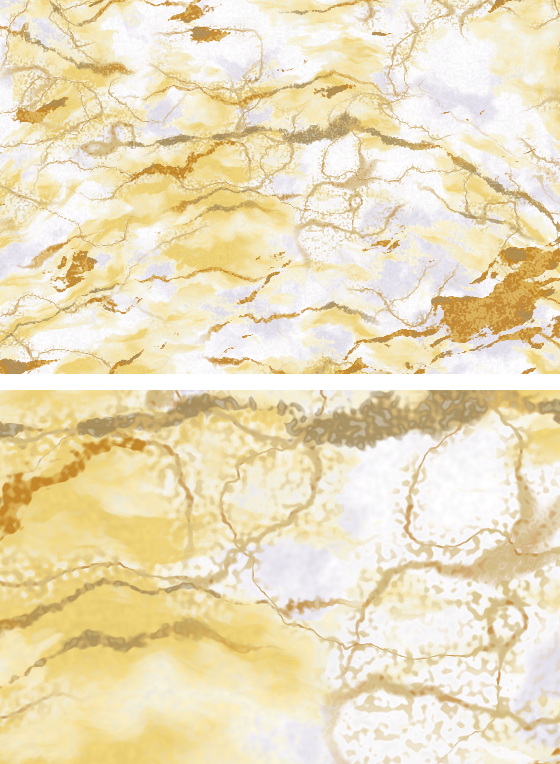
Top: the whole. Bottom: its middle third, enlarged.
Give the GLSL for this texture, as a Shadertoy shader.

```glsl
// Gold-veined white marble: mottled yellow stain on white and lilac stone,
// crossed by arched strata of rust and taupe veins, sandy hairline cracks and
// one ochre breccia patch. Everything is built from warped gradient noise.

const vec3 WHITE  = vec3(0.985, 0.980, 0.985);
const vec3 LILAC  = vec3(0.885, 0.870, 0.915);
const vec3 CREAM  = vec3(0.960, 0.940, 0.850);
const vec3 YELLOW = vec3(0.960, 0.905, 0.720);
const vec3 GOLD   = vec3(0.930, 0.820, 0.470);
const vec3 OCHRE  = vec3(0.870, 0.700, 0.330);
const vec3 RUST   = vec3(0.740, 0.490, 0.120);
const vec3 TAUPE  = vec3(0.610, 0.530, 0.370);
const vec3 SAND   = vec3(0.810, 0.710, 0.480);

const int STRATA = 9;
const int MAIN_STRATUM = 5;

vec2 gradientAt(vec2 cell) {
    vec3 h = fract(cell.xyx * vec3(0.1031, 0.1030, 0.0973));
    h += dot(h, h.yzx + 33.33);
    float angle = 6.2832 * fract((h.x + h.y) * h.z);
    return vec2(cos(angle), sin(angle));
}

float noise(vec2 p) {
    vec2 i = floor(p), f = p - i;
    vec2 u = f * f * f * (f * (f * 6.0 - 15.0) + 10.0);
    vec2 e = vec2(1.0, 0.0);
    float low  = mix(dot(gradientAt(i), f), dot(gradientAt(i + e), f - e), u.x);
    float high = mix(dot(gradientAt(i + e.yx), f - e.yx),
                     dot(gradientAt(i + e.xx), f - e.xx), u.x);
    return mix(low, high, u.y);
}

float fbm(vec2 p, int octaves) {
    float sum = 0.0, amp = 1.0;
    for (int k = 0; k < octaves; k++) {
        sum += amp * noise(p);
        p = mat2(1.6, 1.2, -1.2, 1.6) * p + 5.3;
        amp *= 0.5;
    }
    return sum;
}

vec2 warp(vec2 p, float scale, float amount) {
    return p + amount * vec2(fbm(p * scale + 3.1, 4), fbm(p * scale + 17.7, 4));
}

float bump(vec2 p, vec2 center, vec2 radius) {
    vec2 d = (p - center) / radius;
    return exp(-dot(d, d));
}

// Vein body (x) and its stain halo (y) along a wandering level line.
vec2 stratum(vec2 q, float id, float level, float girth, float keep, float rough, float pixel) {
    float path = level + 0.10 * fbm(vec2(q.x * 1.8, id * 7.3 + 0.4), 4);
    float swell = max(noise(vec2(q.x * 5.0, id * 5.7 + 0.4)), 0.0);
    float gate = smoothstep(-0.06, 0.12, noise(vec2(q.x * 2.0 + 3.0, id * 3.7 + 0.3)) + keep);
    float width = girth * gate * (0.3 + 2.4 * swell);
    float d = abs(q.y - path);
    float ragged = max(d + girth * rough, 0.0);
    float body = gate * (1.0 - smoothstep(width * 0.5, width + 0.001 + pixel, ragged));
    return vec2(body, gate * exp(-d * d / 0.0010));
}

vec3 stoneRamp(float stain, vec3 base) {
    vec3 c = mix(base, CREAM, smoothstep(-0.45, 0.12, stain));
    c = mix(c, YELLOW, smoothstep(0.12, 0.85, stain));
    return mix(c, GOLD, smoothstep(0.8, 2.0, stain));
}

void mainImage(out vec4 fragColor, in vec2 fragCoord) {
    float pixel = 1.0 / iResolution.y;
    vec2 p = fragCoord * pixel;

    // Bedding coordinates: arched below, flat near the top, then crumpled
    vec2 q = warp(warp(warp(p, 2.5, 0.06), 11.0, 0.014), 34.0, 0.007);
    q.y += 0.36 * (q.x - 0.75) * (q.x - 0.75) * (1.0 - smoothstep(0.6, 1.0, p.y));

    float grain = noise(p * 150.0) + 0.7 * noise(p * 85.0 + 9.0);
    float mottle = fbm(p * vec2(13.0, 17.0), 5);

    // Strata veins
    float vein = 0.0, halo = 0.0, mainVein = 0.0;
    for (int i = 0; i < STRATA; i++) {
        bool isMain = i == MAIN_STRATUM;
        float id = float(i);
        vec2 s = stratum(q, id, 0.04 + 0.12 * id, isMain ? 0.017 : 0.008,
                         isMain ? 0.22 : 0.0, 0.9 * mottle + 0.5 * grain, pixel);
        vein = max(vein, s.x);
        halo = max(halo, s.y);
        if (isMain) mainVein = s.x;
    }

    // Cloudy stain along the bedding, cut by crisp white clearings and gold streaks
    float stain = 3.3 * fbm(warp(q * vec2(2.8, 5.0), 1.2, 0.4), 6) + 0.05;
    stain += 0.65 * bump(p, vec2(0.35, 0.5), vec2(0.5, 0.35));
    stain -= 0.7 * bump(p, vec2(0.95, 0.15), vec2(0.5, 0.2));
    stain -= 0.7 * bump(p, vec2(0.1, 1.0), vec2(0.4, 0.18));
    stain -= 0.5 * bump(p, vec2(1.3, 0.9), vec2(0.3, 0.2));
    stain -= 1.2 * smoothstep(0.08, 0.22, fbm(q * vec2(4.0, 8.5) + 80.0, 5));
    stain += 1.1 * smoothstep(0.14, 0.45, fbm(q * vec2(5.0, 19.0) + 40.0, 5));
    stain += 0.5 * halo + 1.1 * mottle + 0.4 * grain;

    float lilac = smoothstep(-0.05, 0.4, fbm(warp(p * 5.0 + 60.0, 1.5, 0.4), 6)
                + 0.3 * bump(p, vec2(1.05, 0.22), vec2(0.4, 0.25)) - 0.05);
    vec3 color = stoneRamp(stain, mix(WHITE, LILAC, 0.9 * lilac));

    // Hairline cracks with sandy, sparkling margins
    for (int k = 0; k < 3; k++) {
        float seed = 23.0 * float(k);
        vec2 scale = vec2(2.0, 2.5) * (1.0 + 0.6 * float(k));
        float crack = abs(fbm(warp(warp(p, 7.0, 0.02), 28.0, 0.009) * scale + seed, 2));
        float gate = smoothstep(-0.05, 0.2, noise(p * 2.6 + seed + 7.0));
        float margin = gate * (1.0 - smoothstep(0.01, 0.13, crack));
        color = mix(color, SAND, 0.65 * margin * smoothstep(0.0, 0.4, grain));
        color = mix(color, WHITE, 0.7 * margin * smoothstep(0.05, 0.4, -grain));
        float line = gate * (1.0 - smoothstep(0.003, 0.012 + 3.0 * pixel, crack));
        vec3 lineColor = mix(RUST, SAND, smoothstep(-0.5, 0.1, mottle + grain));
        color = mix(color, lineColor, (0.75 + 0.4 * mottle) * line);
    }

    // Vein mineral: rust flecked with ochre, taupe in the core of the main vein
    float fleck = mottle + 0.8 * grain;
    vec3 mineral = mix(OCHRE, RUST, smoothstep(-0.4, 0.2, fleck));
    float grey = mainVein * (1.0 - smoothstep(1.0, 1.2, p.x))
               + smoothstep(0.1, 0.35, noise(p * 3.2 + 31.0));
    vec3 veinColor = mix(mineral, mix(TAUPE, SAND, smoothstep(-0.2, 0.4, fleck)),
                         0.85 * clamp(grey, 0.0, 1.0));
    color = mix(color, veinColor, (0.9 - 0.35 * smoothstep(0.1, 0.5, -grain)) * vein);

    // Breccia patch: streaks rising to the right
    vec2 r = mat2(0.93, -0.37, 0.37, 0.93) * (warp(p, 6.0, 0.05) - vec2(1.3, 0.15));
    float patchField = 0.95 * bump(r, vec2(0.0), vec2(0.27, 0.11))
                     + 1.2 * fbm(r * vec2(3.5, 14.0) + 11.0, 6) + 0.25 * mottle;
    float breccia = smoothstep(0.54, 0.64, patchField + 0.1 * grain);
    color = mix(color, mix(mineral, TAUPE, 0.6 * smoothstep(0.15, 0.4, mottle)), 0.9 * breccia);

    color += 0.035 * grain + 0.02 * mottle;
    fragColor = vec4(clamp(color, 0.0, 1.0), 1.0);
}
```
